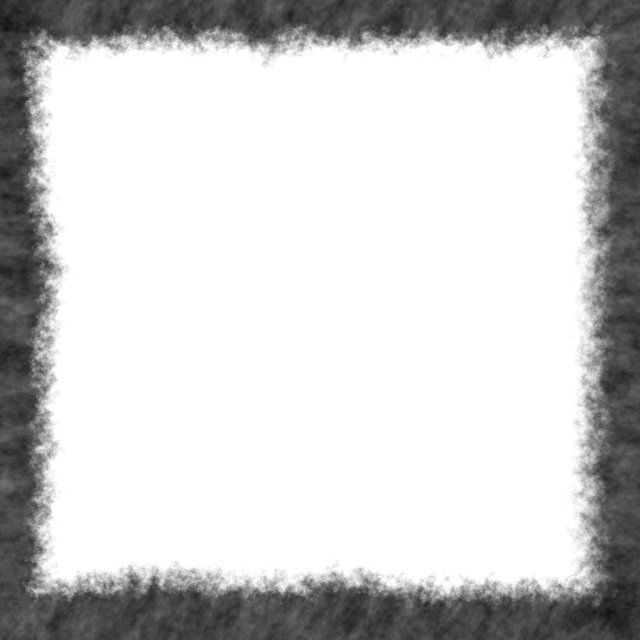
A Shadertoy shader for this background:

```glsl
// A white sheet framed by a ragged border of smudged charcoal.

vec2 hashGradient(vec2 cell) {
    vec3 h = fract(cell.xyx * vec3(0.1031, 0.1030, 0.0973));
    h += dot(h, h.yzx + 33.33);
    float angle = 6.2832 * fract((h.x + h.y) * h.z);
    return vec2(cos(angle), sin(angle));
}

float gradientNoise(vec2 p) {
    vec2 i = floor(p), f = fract(p);
    vec2 u = f * f * f * (f * (f * 6.0 - 15.0) + 10.0);
    vec2 e = vec2(1, 0);
    float low = mix(dot(hashGradient(i), f), dot(hashGradient(i + e), f - e), u.x);
    float high = mix(dot(hashGradient(i + e.yx), f - e.yx), dot(hashGradient(i + 1.0), f - 1.0), u.x);
    return mix(low, high, u.y);
}

float fbm(vec2 p) {
    float sum = 0.0, amplitude = 1.0;
    for (int k = 0; k < 4; k++) {
        sum += amplitude * gradientNoise(p);
        p = mat2(1.6, 1.2, -1.2, 1.6) * p + 17.3;
        amplitude *= 0.62;
    }
    return sum;
}

float bump(float x, float center, float width) {
    float t = (x - center) / width;
    return exp(-t * t);
}

float smoothMin(float a, float b, float radius) {
    float h = max(radius - abs(a - b), 0.0) / radius;
    return min(a, b) - h * h * radius * 0.25;
}

void mainImage(out vec4 fragColor, in vec2 fragCoord) {
    vec2 uv = fragCoord / iResolution.xy;

    // Distance inward from each slowly wandering border
    float left = uv.x - 0.056 - 0.023 * bump(uv.y, 0.58, 0.09) - 0.013 * bump(uv.y, 0.32, 0.18);
    float right = 1.0 - uv.x - 0.069 - 0.008 * bump(uv.y, 0.2, 0.2);
    float top = 1.0 - uv.y - 0.061 - 0.012 * bump(uv.x, 0.11, 0.05)
        - 0.016 * bump(uv.x, 0.415, 0.025) - 0.009 * bump(uv.x, 0.55, 0.03)
        - 0.007 * bump(uv.x, 0.78, 0.05);
    float bottom = uv.y - 0.076 - 0.018 * bump(uv.x, 0.25, 0.14) - 0.018 * bump(uv.x, 0.54, 0.06);
    float sides = min(left, right), ends = min(top, bottom);
    float inset = smoothMin(sides, ends, 0.025);

    // Ragged, feathered edge
    float ragged = inset + 0.018 * fbm(uv * 32.0 + 4.0) + 0.012 * fbm(uv * 85.0);
    float feather = mix(0.025, 0.034, step(right, min(left, ends)));
    float ink = 1.0 - smoothstep(-feather, feather, ragged);
    ink *= 1.0 - smoothstep(0.022, 0.055, inset);

    // Smudges run across the side strips and slant along the top and bottom
    float sideSmudge = fbm(uv * vec2(13, 27) + 8.0);
    float endSmudge = fbm(vec2(uv.x * 27.0 - uv.y * 11.0, uv.y * 15.0) + 31.0);
    float smudge = mix(sideSmudge, endSmudge, smoothstep(-0.02, 0.02, sides - ends));
    float tone = 0.275 + 0.13 * smudge + 0.07 * fbm(uv * 65.0 + 9.0);

    // Heavier pigment in two corners and along the side strips
    tone -= 0.13 * exp(-dot(uv - vec2(0.02, 0.97), uv - vec2(0.02, 0.97)) * 400.0);
    tone -= 0.13 * exp(-dot(uv - vec2(0.96, 0.05), uv - vec2(0.96, 0.05)) * 500.0);
    float leftPatches = bump(uv.y, 0.725, 0.03) + bump(uv.y, 0.575, 0.02) + bump(uv.y, 0.45, 0.025);
    float rightPatches = bump(uv.y, 0.76, 0.025) + bump(uv.y, 0.46, 0.02);
    tone -= 0.08 * (leftPatches * smoothstep(0.08, 0.0, uv.x) + rightPatches * smoothstep(0.92, 1.0, uv.x));
    tone += 0.09 * smoothstep(0.06, 0.0, uv.x) * (bump(uv.y, 0.53, 0.015) + bump(uv.y, 0.24, 0.02));

    fragColor = vec4(vec3(mix(1.0, clamp(tone, 0.08, 0.5), ink)), 1.0);
}
```
